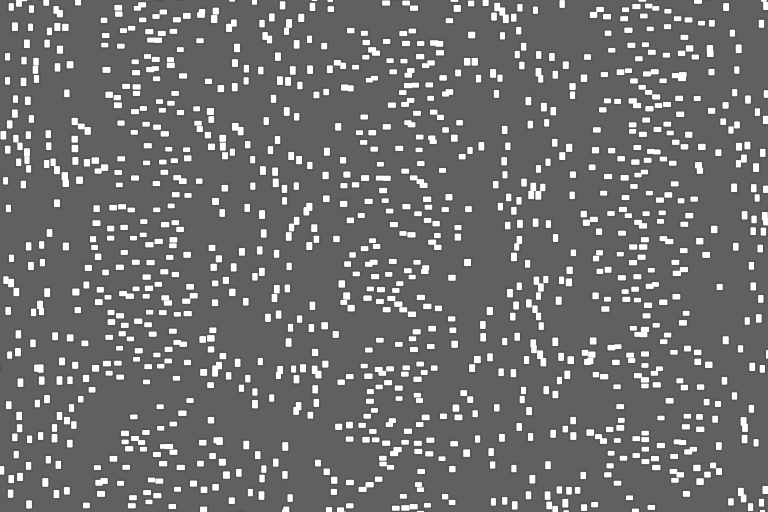
Give the GLSL for this pattern, as a Shadertoy shader.

```glsl
const vec3 GROUND = vec3(0.378);
const vec3 HALO = vec3(0.33);
const vec3 GRAIN = vec3(0.995);
const float CELL = 0.025;
const float BAND_PERIOD = 0.488;
const float BAND_CENTRE = 0.293;
const float TAU = 6.2831853;

vec2 hash2(vec2 p) {
    vec3 q = fract(p.xyx * vec3(0.1031, 0.1030, 0.0973));
    q += dot(q, q.yzx + 33.33);
    return fract((q.xx + q.yz) * q.zy);
}

float cornerSlope(vec2 corner, vec2 offset) {
    float angle = TAU * hash2(corner + 211.0).x;
    return dot(vec2(cos(angle), sin(angle)), offset);
}

float gradientNoise(vec2 p) {
    vec2 i = floor(p), f = fract(p);
    vec2 u = f * f * f * (f * (f * 6.0 - 15.0) + 10.0);
    vec2 e = vec2(1.0, 0.0);
    float low = mix(cornerSlope(i, f), cornerSlope(i + e, f - e), u.x);
    float high = mix(cornerSlope(i + e.yx, f - e.yx), cornerSlope(i + 1.0, f - 1.0), u.x);
    return mix(low, high, u.y);
}

float roundedBox(vec2 p, vec2 halfSize, float radius) {
    vec2 q = abs(p) - halfSize + radius;
    return length(max(q, 0.0)) + min(max(q.x, q.y), 0.0) - radius;
}

float bandPhase(float x) {
    return TAU * (x - BAND_CENTRE) / BAND_PERIOD;
}

// Chance of a grain: dense vertical bands broken up by drifting clumps
float grainChance(vec2 p) {
    float phase = bandPhase(p.x);
    float bands = 0.13 * cos(phase) + 0.15 * cos(2.0 * phase);
    return 0.48 + bands + 0.6 * gradientNoise(p * vec2(9.0, 12.0) + 5.0);
}

// Flat grains inside the bands, upright grains between them
vec2 grainHalfSize(float x, vec2 vary) {
    float flatness = 0.5 + 0.5 * cos(bandPhase(x)) + 0.35 * (vary.x - 0.5);
    flatness = smoothstep(0.1, 0.9, flatness);
    vec2 size = mix(vec2(0.0053, 0.0077), vec2(0.0074, 0.0048), flatness);
    return size * mix(0.92, 1.1, vary.y);
}

// Distance to the nearest grain of the jittered grid
float grainField(vec2 p, float cell) {
    vec2 home = floor(p / cell);
    float nearest = 1.0;
    for (int y = -1; y <= 1; y++) {
        for (int x = -1; x <= 1; x++) {
            vec2 id = home + vec2(x, y);
            vec2 centre = (id + mix(vec2(0.06), vec2(0.94), hash2(id + 17.0))) * cell;
            if (hash2(id + 89.0).x < grainChance(centre)) {
                vec2 halfSize = grainHalfSize(centre.x, hash2(id + 143.0));
                nearest = min(nearest, roundedBox(p - centre, halfSize, 0.0018));
            }
        }
    }
    return nearest;
}

void mainImage(out vec4 fragColor, in vec2 fragCoord) {
    float pixel = 1.0 / iResolution.y;
    float d = grainField(fragCoord * pixel, CELL);

    // Thin dark rim around each grain, then the grain itself
    vec3 colour = mix(HALO, GROUND, smoothstep(0.0024, 0.0046, d));
    colour = mix(GRAIN, colour, smoothstep(-0.55 * pixel, 0.55 * pixel, d));
    fragColor = vec4(colour, 1.0);
}
```
